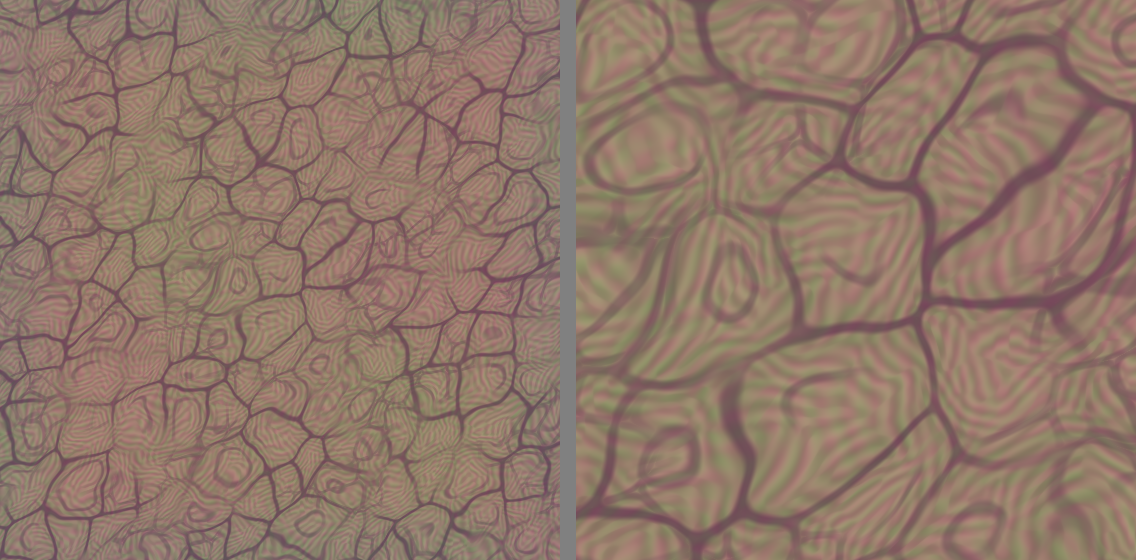
Left, the full canvas; right, a detail of the centre.
This pattern is drawn by a Shadertoy shader. Its source:

```glsl
// Draws a crackled, muted clay skin: dark wandering cell seams over fine red and green curls.

const float TAU = 6.2832;
const vec3 CLAY = vec3(0.610, 0.495, 0.428);
const vec3 SEAM = vec3(0.400, 0.265, 0.325);
const vec3 EDGE_GREY = vec3(0.540, 0.500, 0.450);
const vec3 RED_GREEN = vec3(0.038, -0.046, 0.018);
const vec3 WARM_LIGHT = vec3(0.052, 0.050, 0.036);

vec2 hash2(vec2 cell) {
    vec2 s = vec2(dot(cell, vec2(127.1, 311.7)), dot(cell, vec2(269.5, 183.3)));
    return fract(sin(s) * 43758.5);
}

vec2 cellPoint(vec2 cell) {
    return cell + 0.5 + 0.8 * (hash2(cell) - 0.5);
}

// Smooth wandering value, roughly -1 to 1.
float layeredSines(vec2 p, float seed) {
    float sum = 0.0, amp = 0.55;
    for (int i = 0; i < 4; i++) {
        sum += amp * sin(p.x + seed + 1.6 * sin(p.y + 2.3 * seed));
        p = mat2(0.8, 0.6, -0.6, 0.8) * p * 1.6 + 3.1;
        amp *= 0.55;
    }
    return sum;
}

vec2 nearestCell(vec2 p) {
    vec2 best = floor(p);
    float bestDist = 9.0;
    for (int y = -1; y <= 1; y++)
    for (int x = -1; x <= 1; x++) {
        vec2 cell = floor(p) + vec2(x, y);
        float dist = length(cellPoint(cell) - p);
        if (dist < bestDist) { bestDist = dist; best = cell; }
    }
    return best;
}

float smoothMin(float a, float b, float k) {
    float h = max(k - abs(a - b), 0.0) / k;
    return min(a, b) - 0.25 * k * h * h;
}

// Distance to the cell border, with corners rounded by the given amount.
float borderDistance(vec2 p, vec2 home, float rounding) {
    vec2 centre = cellPoint(home);
    float dist = 2.0;
    for (int y = -2; y <= 2; y++)
    for (int x = -2; x <= 2; x++) {
        if (x == 0 && y == 0) continue;
        vec2 other = cellPoint(home + vec2(x, y));
        float side = dot(0.5 * (centre + other) - p, normalize(other - centre));
        dist = smoothMin(dist, side, rounding);
    }
    return dist;
}

float band(float dist, float width) {
    return 1.0 - smoothstep(0.2 * width, width, abs(dist));
}

// Oriented wave packets that curl round cell centres; returns cosine and sine parts.
vec2 curlWaves(vec2 p, float density, float frequency, float seed) {
    vec2 sum = vec2(0.0);
    vec2 q = p * density;
    for (int y = -1; y <= 1; y++)
    for (int x = -1; x <= 1; x++) {
        vec2 cell = floor(q) + vec2(x, y);
        vec2 packet = cellPoint(cell);
        vec2 offset = q - packet;
        vec2 site = packet / density;
        vec2 home = nearestCell(site);
        vec2 outward = site - cellPoint(home);
        vec2 rnd = hash2(cell + seed);
        float angle = atan(outward.y, outward.x) + 1.1 * layeredSines(site * 2.6, seed)
                    + 1.1 * (rnd.x - 0.5) + 0.8 * (hash2(home).y - 0.5);
        float along = dot(vec2(cos(angle), sin(angle)), offset) / density;
        float phase = TAU * (frequency * (along + length(outward)) + 0.5 * rnd.y) + seed;
        sum += exp(-3.2 * dot(offset, offset)) * vec2(cos(phase), sin(phase));
    }
    return sum / (length(sum) + 0.25);
}

void mainImage(out vec4 fragColor, in vec2 fragCoord) {
    vec2 uv = fragCoord / iResolution.xy;

    // Cell space, stretched along the rising diagonal and bent.
    vec2 p = mat2(1.0, -0.14, -0.14, 1.0) * uv * 12.5 + 4.0;
    p += 0.17 * vec2(layeredSines(p * 1.9, 0.7), layeredSines(p.yx * 1.9, 4.2));

    // Main seams, inner rings and smaller side seams, each fading in and out.
    vec2 home = nearestCell(p);
    float border = borderDistance(p, home, 0.08);
    float ringAt = 0.12 + 0.16 * hash2(home + 9.0).x;
    float ring = band(borderDistance(p, home, 0.35) - ringAt, 0.045);
    vec2 fineP = p * 1.7 + 7.3;
    float fine = band(borderDistance(fineP, nearestCell(fineP), 0.15) - 0.02, 0.075);
    float fade = layeredSines(p * 1.3, 2.0);
    float seam = band(border, 0.062) * smoothstep(-0.9, 0.3, fade);
    seam = max(seam, 0.62 * ring * smoothstep(-0.2, 0.6, layeredSines(p * 1.8, 6.0)));
    seam = max(seam, 0.55 * fine * smoothstep(-0.1, 0.7, layeredSines(p * 1.5, 8.5)));

    // Fine curls carry the light, a broader set carries the red and green.
    vec2 curl = curlWaves(p, 3.0, 8.0, 1.0);
    vec2 tint = curlWaves(p + 0.37, 2.4, 5.5, 5.0);
    float patches = layeredSines(uv * 7.0, 1.4);
    float hue = 0.55 * curl.y + 0.65 * tint.x + 0.5 * patches;
    float halo = band(border - 0.1, 0.09);
    float light = 0.85 * curl.x + 0.3 * tint.y + 0.7 * smoothstep(0.0, 0.35, border) - 0.45;

    vec3 color = CLAY + RED_GREEN * (hue - 0.35 * halo) + WARM_LIGHT * light;
    color = mix(color, SEAM + 0.6 * RED_GREEN * hue, 0.78 * seam);

    // Greyer rim of the canvas.
    vec2 rim = abs(uv - 0.5) * 2.0;
    color = mix(color, color + EDGE_GREY - CLAY, 0.6 * smoothstep(0.7, 1.0, max(rim.x, rim.y)));
    fragColor = vec4(color, 1.0);
}
```
